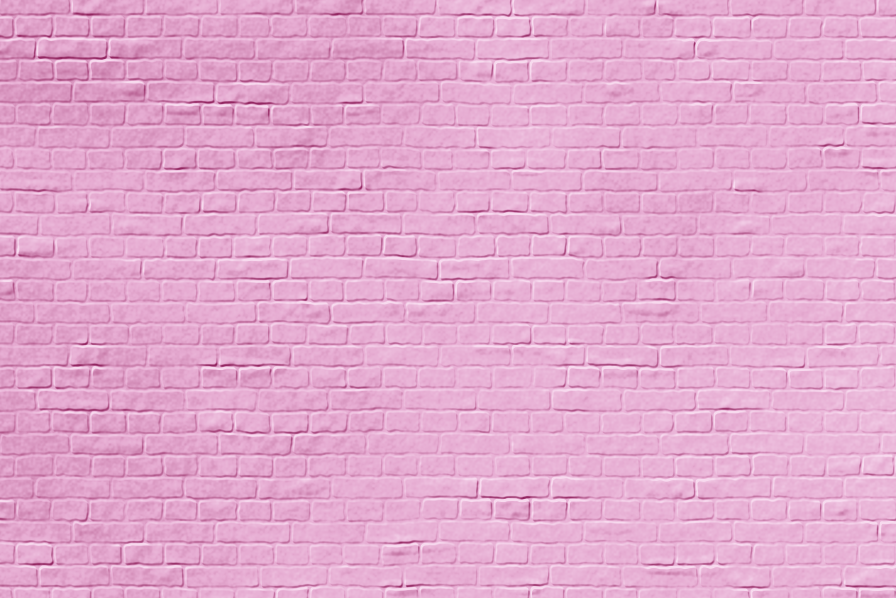
Reproduce this texture procedurally as a Shadertoy shader.

```glsl
// A pink painted brick wall: rows of long bricks alternate with rows of short ones.
// Each brick is a rounded box in a height field with gritty paint and uneven joints;
// the slope toward a light at the upper left picks the tone between three pinks.

const float ROWS = 27.22;         // brick rows over the canvas height
const float ROW_START = 0.54;     // part of a row below the lowest full one
const float LONG_BRICK = 3.34;    // brick lengths, in row heights
const float SHORT_BRICK = 1.67;
const float JOINT = 0.05;         // half the joint width
const float CORNER = 0.15;

const vec3 SHADOW_PINK = vec3(0.62, 0.22, 0.44);
const vec3 PAINT_PINK  = vec3(0.90, 0.67, 0.82);
const vec3 LIGHT_PINK  = vec3(0.96, 0.83, 0.92);

float hash(vec2 p) {
    vec3 q = fract(p.xyx * 0.1031);
    q += dot(q, q.yzx + 33.33);
    return fract((q.x + q.y) * q.z);
}

float noise(vec2 p) {
    vec2 i = floor(p), f = fract(p);
    f = f * f * (3.0 - 2.0 * f);
    return mix(mix(hash(i), hash(i + vec2(1, 0)), f.x),
               mix(hash(i + vec2(0, 1)), hash(i + vec2(1, 1)), f.x), f.y);
}

// Layered noise, turned between the layers to hide the lattice
float fbm(vec2 p) {
    const mat2 TURN = mat2(1.6, 1.2, -1.2, 1.6);
    float sum = 0.0, amp = 0.5;
    for (int i = 0; i < 4; i++) {
        sum += amp * noise(p);
        p = TURN * p + 17.3;
        amp *= 0.5;
    }
    return sum;
}

float roundedBox(vec2 p, vec2 halfSize, float radius) {
    vec2 d = abs(p) - halfSize + radius;
    return length(max(d, 0.0)) + min(max(d.x, d.y), 0.0) - radius;
}

// Uneven position of the upright joint with the given index
float jointAt(float index, float row, float jitter) {
    return index + jitter * (hash(vec2(index + 40.0, row + 70.0)) - 0.5);
}

// Returns the position from the brick centre, the half length and a random id
vec4 brickAt(vec2 p) {
    float row = floor(p.y);
    bool isLong = mod(row, 2.0) < 0.5;
    float len = isLong ? LONG_BRICK : SHORT_BRICK;
    float shift = isLong ? 0.49 + 0.47 * mod(row * 0.5, 2.0) : 0.42;
    float jitter = isLong ? 0.06 : 0.13;
    float u = p.x / len - shift;
    float i = floor(u);
    if (u < jointAt(i, row, jitter)) i -= 1.0;
    else if (u > jointAt(i + 1.0, row, jitter)) i += 1.0;
    float left = jointAt(i, row, jitter), right = jointAt(i + 1.0, row, jitter);
    return vec4((u - 0.5 * (left + right)) * len, fract(p.y) - 0.5,
                0.5 * (right - left) * len, hash(vec2(i + 11.0, row + 23.0)));
}

// Bends the courses slightly and roughens the brick outlines
vec2 warp(vec2 p) {
    vec2 bend = vec2(noise(p * 0.5 + 5.0), noise(p * 0.4 + 31.0)) - 0.5;
    vec2 rough = vec2(noise(p * 3.5 + 60.0), noise(p * 3.5 + 90.0)) - 0.5;
    return p + 0.12 * bend + 0.08 * rough;
}

// Depth of the joints: filled with paint in most places, open in some
float jointDepth(vec2 p) {
    float broad = smoothstep(0.25, 0.8, noise(p * 0.25 + 8.0));
    float open = smoothstep(0.6, 0.9, noise(p * vec2(0.5, 1.1) + 44.0));
    float broken = 0.5 + noise(p * 2.3 + 19.0);
    return (0.36 + 0.22 * broad + 0.65 * open) * broken;
}

float wallHeight(vec2 p, float pixel) {
    vec4 brick = brickAt(warp(p));
    float d = roundedBox(brick.xy, vec2(brick.z, 0.5) - JOINT, CORNER);
    float soft = max(0.05, 0.7 * pixel);
    float face = 1.0 - smoothstep(-soft - 0.015, soft - 0.015, d);
    float paint = 0.12 * fbm(p * 3.5 + 3.0) + 0.13 * noise(p * 7.0 + 51.0);
    return face * jointDepth(p) + paint;
}

// Fine grit of the paint, around zero
float grit(vec2 p) {
    const mat2 SKEW = mat2(0.8, 0.6, -0.6, 0.8);
    return noise(p * 9.0 + 14.0) + noise(SKEW * p * 6.0 + 37.0) - 1.0;
}

void mainImage(out vec4 fragColor, in vec2 fragCoord) {
    vec2 uv = fragCoord / iResolution.xy;
    vec2 p = fragCoord / iResolution.y * ROWS - vec2(0.0, ROW_START);
    float pixel = ROWS / iResolution.y;

    // Relief: slope toward the light
    vec2 toLight = vec2(-0.50, 0.87) * 0.10;
    float tone = 0.85 * (wallHeight(p, pixel) - wallHeight(p + toLight, pixel));

    // Paint: fine grit, brick variation, broad stains and a brighter right side
    tone += 0.13 * grit(p);
    tone += 0.05 * (brickAt(warp(p)).w - 0.5);
    tone += 0.42 * (fbm(p * 0.13 + 2.0) - 0.44);
    tone += 0.26 * (uv.x - 0.45) * (1.2 - 0.7 * uv.y);

    // Lit paint brightens faster than shaded paint darkens
    tone *= tone > 0.0 ? 1.6 : 1.0;
    vec3 color = mix(PAINT_PINK, tone < 0.0 ? SHADOW_PINK : LIGHT_PINK, min(abs(tone), 1.15));
    fragColor = vec4(clamp(color, 0.0, 1.0), 1.0);
}
```
